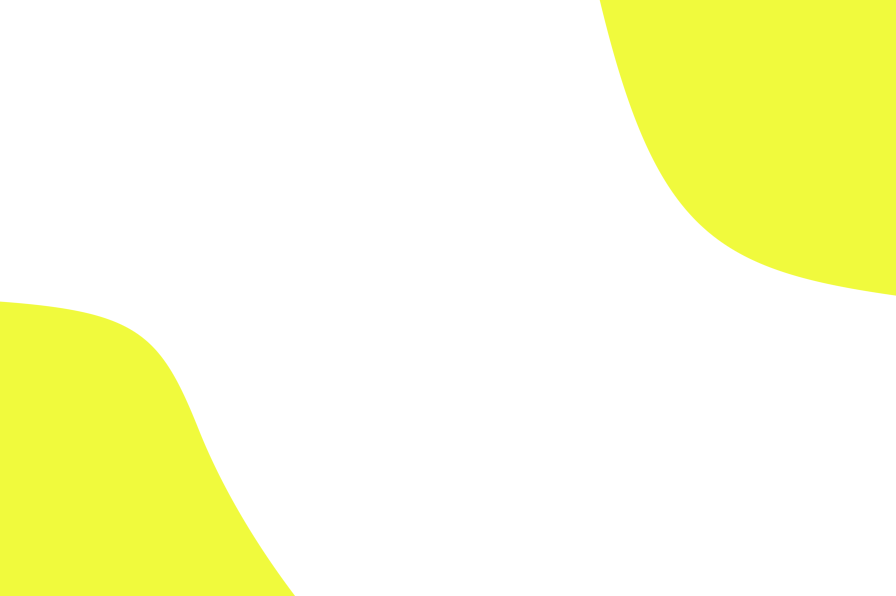
Give the GLSL for this background, as a Shadertoy shader.

```glsl
// Two flat lemon-yellow blobs fill opposite corners of a white page.
// Each outline is a cubic curve; the nearest curve parameter is found by
// bisection along a diagonal, which gives a signed distance for smooth edges.

const vec3 PAPER = vec3(1.0);
const vec3 LEMON = vec3(0.94, 0.98, 0.24);
const float ASPECT = 1.5;       // design space is ASPECT wide and 1 high
const float EDGE_PIXELS = 0.7;  // half width of the edge blend
const int BISECTIONS = 16;
const vec2 SWEEP = vec2(1.0, -1.0); // every curve advances along this diagonal

// Upper right outline, from the top edge to the right edge
const vec2 TOP_A = vec2(1.004, 1.000);
const vec2 TOP_B = vec2(1.098, 0.609);
const vec2 TOP_C = vec2(1.197, 0.547);
const vec2 TOP_D = vec2(1.500, 0.504);

// Lower left outline: a shoulder, then a slope down to the bottom edge
const vec2 LOW_A = vec2(0.000, 0.494);
const vec2 LOW_B = vec2(0.230, 0.477);
const vec2 LOW_C = vec2(0.268, 0.441);
const vec2 JOINT = vec2(0.332, 0.281);
const vec2 LOW_E = vec2(0.366, 0.195);
const vec2 LOW_F = vec2(0.420, 0.098);
const vec2 LOW_G = vec2(0.494, 0.000);

vec2 cubic(vec2 a, vec2 b, vec2 c, vec2 d, float t) {
    float s = 1.0 - t;
    return s*s*s*a + 3.0*s*s*t*b + 3.0*s*t*t*c + t*t*t*d;
}

vec2 cubicTangent(vec2 a, vec2 b, vec2 c, vec2 d, float t) {
    float s = 1.0 - t;
    return normalize(s*s*(b - a) + 2.0*s*t*(c - b) + t*t*(d - c));
}

// Approximate signed distance, positive on the upper right of the curve
float curveSide(vec2 p, vec2 a, vec2 b, vec2 c, vec2 d) {
    float low = 0.0, high = 1.0;
    for (int i = 0; i < BISECTIONS; i++) {
        float middle = 0.5 * (low + high);
        if (dot(cubic(a, b, c, d, middle) - p, SWEEP) < 0.0) low = middle;
        else high = middle;
    }
    float t = 0.5 * (low + high);
    vec2 offset = p - cubic(a, b, c, d, t);
    vec2 tangent = cubicTangent(a, b, c, d, t);
    return tangent.x * offset.y - tangent.y * offset.x;
}

void mainImage(out vec4 fragColor, in vec2 fragCoord) {
    vec2 p = fragCoord / iResolution.xy * vec2(ASPECT, 1.0);
    float blend = EDGE_PIXELS / iResolution.y;

    // Signed distances, positive inside each blob
    float upperBlob = curveSide(p, TOP_A, TOP_B, TOP_C, TOP_D);
    float lowerBlob = dot(p - JOINT, SWEEP) < 0.0
        ? -curveSide(p, LOW_A, LOW_B, LOW_C, JOINT)
        : -curveSide(p, JOINT, LOW_E, LOW_F, LOW_G);

    // Blend both blobs over the page
    float coverage = smoothstep(-blend, blend, max(upperBlob, lowerBlob));
    fragColor = vec4(mix(PAPER, LEMON, coverage), 1.0);
}
```
